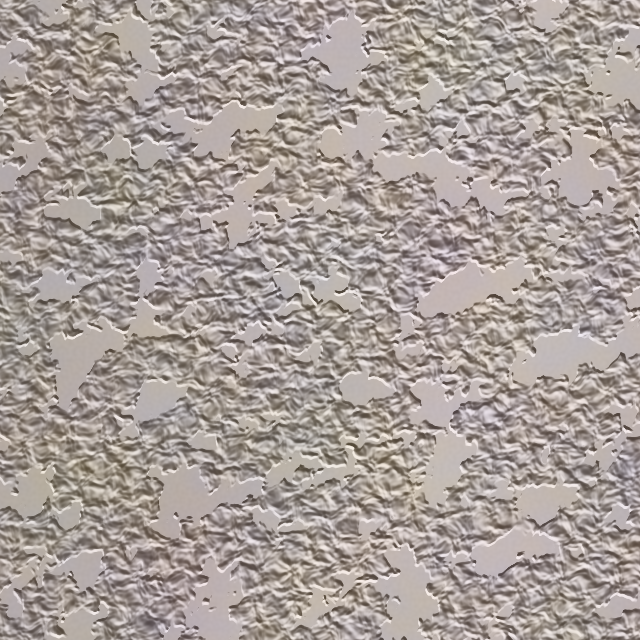
Reproduce this texture procedurally as a WebGL 2 fragment shader.

```glsl
#version 300 es
precision highp float;
// Rough troweled plaster: a curly grain relief with scattered pressed-flat patches,
// lit from above by a height difference so that upper rims glint and lower rims
// fall into shadow. Slow noise drifts the tint and the contrast.

uniform vec2 u_resolution;
out vec4 outColor;

// Random unit gradient for a lattice cell
vec2 randomGradient(ivec2 cell) {
    uvec2 u = uvec2(cell + 4096);
    uint h = u.x * 1597334677u ^ u.y * 3812015801u;
    h = (h ^ (h >> 15)) * 2246822519u;
    h = (h ^ (h >> 13)) * 3266489917u;
    h ^= h >> 16;
    float angle = float(h & 65535u) / 65536.0 * 6.28319;
    return vec2(cos(angle), sin(angle));
}

// Gradient noise, about -0.7 to 0.7
float noise(vec2 p) {
    ivec2 c = ivec2(floor(p));
    vec2 f = fract(p);
    vec2 w = f * f * f * (f * (f * 6.0 - 15.0) + 10.0);
    float a = dot(randomGradient(c), f);
    float b = dot(randomGradient(c + ivec2(1, 0)), f - vec2(1, 0));
    float d = dot(randomGradient(c + ivec2(0, 1)), f - vec2(0, 1));
    float e = dot(randomGradient(c + ivec2(1, 1)), f - vec2(1, 1));
    return mix(mix(a, b, w.x), mix(d, e, w.x), w.y);
}

// Curly grain in three octaves
float grainHeight(vec2 p) {
    vec2 warp = vec2(noise(p * 34.0 + 7.3), noise(p * 34.0 + 51.7));
    vec2 q = (p + warp * 0.010) * vec2(50.0, 59.0);
    return noise(q) + 0.52 * noise(q * 2.03 + 19.1) + 0.25 * noise(q * 3.1 + 43.6);
}

// Grain pressed to a level plateau wherever the slow patch noise is high
float reliefHeight(vec2 p) {
    float grain = grainHeight(p);
    vec2 q = mat2(0.97, -0.24, 0.24, 0.97) * p;
    float patches = noise(q * vec2(9.5, 14.5) + 3.4)
                  + 0.45 * noise(q * vec2(23.0, 31.0) + 27.8);
    float flatness = smoothstep(0.11, 0.20, patches + 0.28 * grain);
    return mix(grain, 0.40, flatness);
}

void main() {
    vec2 p = gl_FragCoord.xy / min(u_resolution.x, u_resolution.y);

    // Light from above, slightly from the right
    float height = reliefHeight(p);
    float slope = height - reliefHeight(p + vec2(0.0012, 0.0040));
    float contrast = mix(0.46, 0.58, smoothstep(0.0, 0.6, p.x)) + 0.12 * noise(p * 5.0 + 61.0);
    float tone = 0.64 + contrast * slope + 0.25 * height;

    // Dimmer left side, gentle unevenness, fine surface speckle
    tone += 0.045 * (smoothstep(0.0, 0.7, p.x) - 0.7);
    tone += 0.035 * noise(p * 4.0 + 12.5) + 0.018 * noise(p * 150.0);

    // Soft limits keep crevices brown and glints off-white
    tone = 0.64 + 0.33 * tanh((tone - 0.64) / 0.31);
    vec3 color = mix(vec3(0.36, 0.315, 0.285), vec3(0.89, 0.855, 0.845), (tone - 0.36) / 0.53);

    // Drifting tint: ochre to blue-grey, olive to pink
    float warmth = noise(p * 6.0 + 33.0) + 0.8 * noise(p * 24.0 + 71.0);
    float blush = noise(p * 5.0 + 88.0) + 0.35 * (p.x - 0.5);
    color += 0.040 * warmth * vec3(0.5, 0.15, -1.0);
    color += 0.022 * blush * vec3(0.6, -0.7, 0.6);

    outColor = vec4(clamp(color, 0.0, 1.0), 1.0);
}
```
